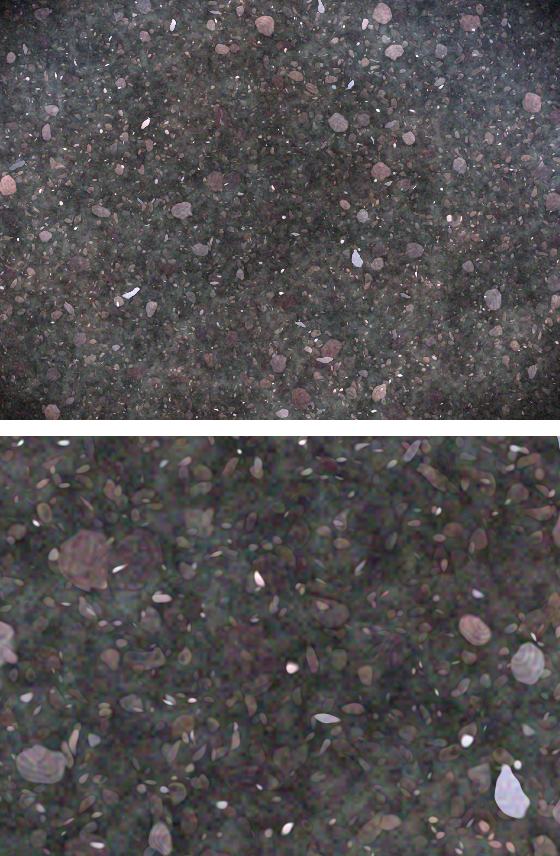
Top: the whole. Bottom: its middle third, enlarged.
Give the GLSL for this texture, as a WebGL 2 fragment shader.

```glsl
#version 300 es
precision highp float;

uniform vec2 u_resolution;
out vec4 fragColor;

// Sizes are in canvas heights; layer radii are in cells.
const float EDGE_SOFTNESS = 0.0018;
const float FINE_WARP = 0.005;
const float BROAD_WARP = 0.012;
const float SHADOW_DEPTH = 0.13;
const float SENSOR_CELLS = 290.0;
const float SENSOR_COLOUR = 0.115;
const float SENSOR_LUMA = 0.07;
const vec3 EXPOSURE = vec3(1.18, 1.15, 1.18);
const vec2 LIGHT_DIR = vec2(0.35, 0.94);
const vec3 SILT = vec3(0.26, 0.27, 0.26);
const vec3 WARM_TINT = vec3(1.10, 0.97, 0.94);
const vec3 COOL_TINT = vec3(0.94, 0.99, 1.05);
const vec3 BLUE_HAZE = vec3(0.025, 0.040, 0.080);

struct Layer {
    float cells;
    float density;
    vec2 radius;
    float stretch;
    vec3 dark;
    vec3 light;
    float bias;      // higher values give fewer light grains
    float opacity;
    float ribs;
};

const Layer GRAVEL = Layer(52.0, 0.85, vec2(0.25, 0.55), 2.0,
    vec3(0.23, 0.235, 0.23), vec3(0.53, 0.48, 0.46), 2.0, 0.75, 0.0);
const Layer PEBBLES = Layer(26.0, 0.48, vec2(0.16, 0.40), 1.9,
    vec3(0.23, 0.22, 0.22), vec3(0.55, 0.50, 0.47), 1.9, 0.70, 0.0);
const Layer GRIT = Layer(95.0, 0.50, vec2(0.22, 0.50), 2.0,
    vec3(0.22, 0.23, 0.23), vec3(0.66, 0.61, 0.58), 2.2, 0.78, 0.0);
const Layer SHELLS = Layer(13.0, 0.58, vec2(0.13, 0.33), 1.5,
    vec3(0.25, 0.20, 0.22), vec3(0.66, 0.61, 0.61), 1.6, 0.72, 0.06);
const Layer SLIVERS = Layer(11.0, 0.16, vec2(0.11, 0.25), 3.8,
    vec3(0.45, 0.45, 0.48), vec3(0.85, 0.86, 0.92), 1.2, 0.88, 0.0);
const Layer FLECKS = Layer(36.0, 0.20, vec2(0.08, 0.20), 2.0,
    vec3(0.48, 0.47, 0.50), vec3(0.95, 0.95, 0.97), 1.0, 0.95, 0.0);

vec3 hash3(vec2 cell, float seed) {
    uvec3 v = uvec3(ivec3(vec3(cell, seed)) + 4096);
    v = v * 1664525u + 1013904223u;
    v.x += v.y * v.z; v.y += v.z * v.x; v.z += v.x * v.y;
    v ^= v >> 16u;
    v.x += v.y * v.z; v.y += v.z * v.x; v.z += v.x * v.y;
    return vec3(v >> 8u) / 16777216.0;
}

vec3 noise3(vec2 p, float seed) {
    vec2 i = floor(p), f = fract(p);
    f = f * f * (3.0 - 2.0 * f);
    vec3 low = mix(hash3(i, seed), hash3(i + vec2(1, 0), seed), f.x);
    vec3 high = mix(hash3(i + vec2(0, 1), seed), hash3(i + vec2(1, 1), seed), f.x);
    return mix(low, high, f.y);
}

// Paints one layer of randomly turned, softly lit elliptical grains.
void scatter(inout vec3 colour, vec2 p, Layer layer, float seed) {
    vec2 home = floor(p * layer.cells);
    float soft = EDGE_SOFTNESS * layer.cells;
    for (int y = -1; y <= 1; y++)
    for (int x = -1; x <= 1; x++) {
        vec2 cell = home + vec2(x, y);
        vec3 place = hash3(cell, seed);
        if (place.z > layer.density) continue;
        vec3 form = hash3(cell, seed + 50.0);
        vec3 look = hash3(cell, seed + 100.0);

        vec2 offset = p * layer.cells - cell - 0.5 - 0.7 * (place.xy - 0.5);
        float angle = 6.2832 * form.x;
        float c = cos(angle), s = sin(angle);
        vec2 local = mat2(c, -s, s, c) * offset;
        local.y *= mix(max(1.0, 0.6 * layer.stretch), layer.stretch, form.z);
        float size = mix(layer.radius.x, layer.radius.y, form.y * form.y);
        float dist = length(local);

        float cover = 1.0 - smoothstep(size - soft, size + soft, dist);
        float halo = 1.0 - smoothstep(size, size * 1.4 + soft, dist);
        vec3 tone = mix(layer.dark, layer.light, pow(look.x, layer.bias));
        tone *= mix(WARM_TINT, COOL_TINT, look.y);
        tone *= 1.0 + 0.13 * dot(offset, LIGHT_DIR) / size;
        tone *= 1.0 + layer.ribs * sin(16.0 * length(local - vec2(0.0, size * 0.7)) / size);
        colour *= 1.0 - SHADOW_DEPTH * halo * (1.0 - cover);
        colour = mix(colour, tone, cover * layer.opacity);
    }
}

void main() {
    vec2 uv = gl_FragCoord.xy / u_resolution;
    vec2 p = gl_FragCoord.xy / u_resolution.y;

    // Irregular outlines come from a gently warped plane.
    vec2 bed = p + FINE_WARP * (noise3(p * 95.0, 1.0).xy - 0.5)
                 + BROAD_WARP * (noise3(p * 32.0, 7.0).xy - 0.5);
    vec3 colour = SILT * (0.75 + 0.5 * noise3(p * 70.0, 2.0).x);
    scatter(colour, bed, GRAVEL, 10.0);
    scatter(colour, bed, PEBBLES, 11.0);
    scatter(colour, bed, GRIT, 12.0);
    scatter(colour, bed, SHELLS, 13.0);

    // Broad stains and fine mottling
    vec3 stain = noise3(p * 9.0, 3.0);
    colour *= 0.85 + 0.30 * stain.x;
    colour *= 0.87 + 0.26 * noise3(p * 24.0, 8.0).x;
    colour *= mix(vec3(1.04, 0.98, 0.98), vec3(0.97, 1.01, 1.02), stain.y);
    colour *= 0.90 + 0.20 * noise3(p * 130.0, 4.0).x;
    scatter(colour, bed, SLIVERS, 14.0);
    scatter(colour, bed, FLECKS, 15.0);

    // Lamp falloff, dim centre and blue water haze
    vec2 q = uv - 0.5;
    float haze = smoothstep(0.15, 0.65, dot(q, vec2(0.8, 0.6)))
               + 0.5 * smoothstep(0.25, 0.60, dot(q, vec2(-0.8, 0.6)));
    colour += BLUE_HAZE * haze;
    colour *= 1.0 - 0.14 * exp(-18.0 * dot(q, q));
    colour *= 1.0 - 0.62 * smoothstep(0.50, 0.73, length(q));

    // Coloured sensor noise
    vec3 speckle = noise3(p * SENSOR_CELLS, 5.0) - 0.5;
    float luma = noise3(p * SENSOR_CELLS, 6.0).x - 0.5;
    colour = colour * EXPOSURE + SENSOR_COLOUR * speckle + SENSOR_LUMA * luma;
    fragColor = vec4(clamp(colour, 0.0, 1.0), 1.0);
}
```
